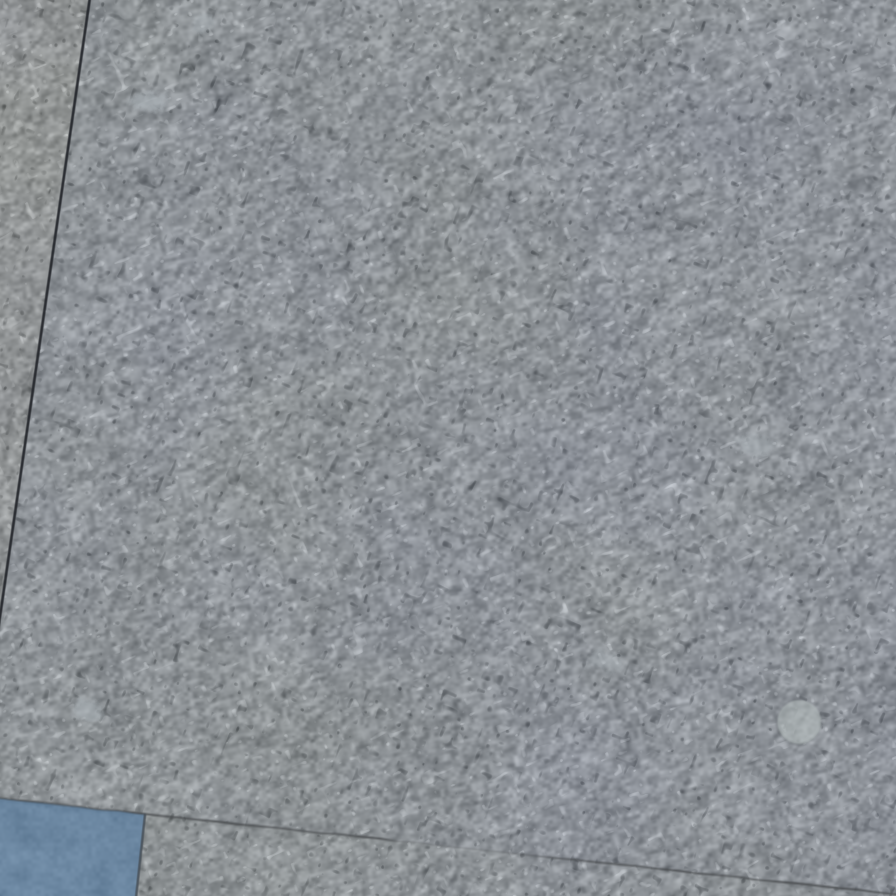
A Shadertoy shader for this texture:

```glsl
// Weathered grey granite paving with two thin joints, a blue corner tile and a pale disc.
// Layers of slanted value noise, partly embossed, make the grain; broad noise tints
// the stone, and signed line distances place the joints and the tile.

float hash(vec2 p) {
    vec3 q = fract(vec3(p.xyx) * 0.1031);
    q += dot(q, q.yzx + 33.33);
    return fract((q.x + q.y) * q.z);
}

float noise(vec2 p) {
    vec2 cell = floor(p), f = fract(p);
    f = f * f * (3.0 - 2.0 * f);
    float low = mix(hash(cell), hash(cell + vec2(1, 0)), f.x);
    float high = mix(hash(cell + vec2(0, 1)), hash(cell + vec2(1, 1)), f.x);
    return mix(low, high, f.y);
}

float fbm(vec2 p) {
    float sum = 0.0, amp = 0.5;
    for (int i = 0; i < 4; i++) {
        sum += amp * noise(p);
        p = mat2(0.8, 0.6, -0.6, 0.8) * p * 2.03 + 17.3;
        amp *= 0.5;
    }
    return sum / 0.9375;
}

// Noise stretched along a direction given by its angle.
float slanted(vec2 p, float angle, vec2 scale) {
    vec2 along = vec2(cos(angle), sin(angle));
    vec2 q = vec2(dot(p, along), dot(p, vec2(-along.y, along.x)));
    return noise(q * scale + 200.0);
}

// Signed distance to the line through a and b, positive on its left.
float lineSide(vec2 p, vec2 a, vec2 b) {
    vec2 d = normalize(b - a);
    return d.x * (p.y - a.y) - d.y * (p.x - a.x);
}

// Antialiased coverage of the region where d is negative.
float inside(float d, float blur) {
    return 1.0 - smoothstep(-blur, blur, d);
}

// Soft irregular pale mineral patch.
float mineral(vec2 p, vec2 center, vec2 size) {
    vec2 q = (p - center) / size;
    float ragged = 1.1 * (fbm(p * 90.0) - 0.5);
    return 1.0 - smoothstep(0.4, 1.15, length(q) + ragged);
}

vec3 granite(vec2 p) {
    vec2 g = p + 0.0025 * (vec2(noise(p * 60.0 + 5.0), noise(p * 60.0 + 61.0)) - 0.5);
    float coarse = slanted(g, 0.55, vec2(75.0, 120.0)) - 0.5;
    float medium = slanted(g, 0.95, vec2(120.0, 165.0)) - 0.5;
    float fine = slanted(g, 0.2, vec2(205.0, 240.0)) - 0.5;

    // Relief lit from the upper left.
    vec2 lit = vec2(-0.0022, 0.0030);
    float relief = slanted(g, 0.7, vec2(100.0, 140.0)) - slanted(g + lit, 0.7, vec2(100.0, 140.0));
    float broad = 0.03 * (fbm(p * 7.0 + 3.0) - 0.5) + 0.06 * (fbm(p * 24.0 + 9.0) - 0.5);
    float light = 0.08 * coarse + 0.09 * medium + 0.12 * fine + 0.07 * relief + broad;

    // Scattered dark pits and bright crystals.
    float pit = slanted(g, 1.2, vec2(130.0, 150.0));
    float crystal = slanted(g, 0.4, vec2(140.0, 170.0));
    light += 0.10 * smoothstep(0.76, 1.0, crystal) - 0.13 * smoothstep(0.76, 1.0, pit);

    // Broad shifts between neutral and violet grey, warmer at the left.
    float tint = fbm(p * 6.0 + 29.0) - 0.5 + 0.3 * (p.x - 0.5);
    vec3 base = vec3(0.553, 0.572, 0.591);
    return base + light + vec3(-0.006, -0.006, 0.026) * tint;
}

void mainImage(out vec4 fragColor, in vec2 fragCoord) {
    vec2 p = fragCoord / iResolution.xy;
    float blur = max(1.0 / iResolution.y, 0.0012);
    float wobble = 0.0016 * (noise(p * 45.0) - 0.5);

    float leftJoint = lineSide(p, vec2(0.0, 0.312), vec2(0.1, 1.0));
    float lowJoint = lineSide(p, vec2(0.0, 0.109), vec2(1.0, 0.002)) + wobble;
    float tileEdge = lineSide(p, vec2(0.162, 0.092), vec2(0.152, 0.0));

    vec3 color = granite(p);

    // Neighbouring slabs are slightly warmer.
    color += vec3(0.012, 0.005, -0.010) * inside(-leftJoint, blur);
    color += vec3(0.006, 0.006, 0.0) * inside(lowJoint, blur);

    // Pale mineral patches.
    float pale = mineral(p, vec2(0.170, 0.887), vec2(0.024, 0.013));
    pale = max(pale, mineral(p, vec2(0.099, 0.208), vec2(0.020, 0.015)));
    pale = max(pale, 0.8 * mineral(p, vec2(0.846, 0.505), vec2(0.026, 0.014)));
    pale = max(pale, 0.7 * mineral(p, vec2(0.677, 0.262), vec2(0.023, 0.014)));
    pale = max(pale, 0.7 * mineral(p, vec2(0.228, 0.973), vec2(0.017, 0.012)));
    color = mix(color, vec3(0.69, 0.72, 0.74), 0.6 * pale);

    // Blue corner tile with its own faint grain.
    float tile = inside(max(lowJoint, tileEdge), blur);
    float tileGrain = 0.10 * (fbm(p * 45.0) - 0.5) + 0.04 * (noise(p * 210.0) - 0.5);
    color = mix(color, vec3(0.415, 0.522, 0.625) + tileGrain, tile);

    // Pale round inset, shaded along the lower rim.
    float disc = length(p - vec2(0.892, 0.194)) - 0.0245;
    float rim = inside(abs(disc) - 0.0015, 2.0 * blur);
    vec3 discColor = vec3(0.650, 0.678, 0.685) + 0.4 * (color - vec3(0.56, 0.58, 0.60));
    color = mix(color, discColor, 0.9 * inside(disc, 1.5 * blur));
    color -= 0.08 * rim * smoothstep(0.02, -0.02, p.y - 0.194);

    // Crisp dark joint on the left.
    color = mix(color, vec3(0.15, 0.16, 0.18), 0.95 * inside(abs(leftJoint) - 0.0015, blur));

    // Worn lower joint: its middle is nearly filled, with a soft shadow around it.
    float filled = smoothstep(0.42, 0.45, p.x) * (1.0 - smoothstep(0.56, 0.66, p.x));
    float worn = (1.0 - 0.7 * filled) * (0.65 + 0.35 * noise(vec2(p.x * 32.0, 5.0)));
    color -= 0.06 * worn * inside(abs(lowJoint) - 0.002, 0.004);
    color = mix(color, vec3(0.29, 0.30, 0.31), 0.8 * worn * inside(abs(lowJoint) - 0.0012, 1.4 * blur));

    // Side joint of the tile.
    float side = inside(abs(tileEdge) - 0.0014, blur) * inside(lowJoint, blur);
    color = mix(color, vec3(0.27, 0.30, 0.33), 0.8 * side);

    fragColor = vec4(clamp(color, 0.0, 1.0), 1.0);
}
```
